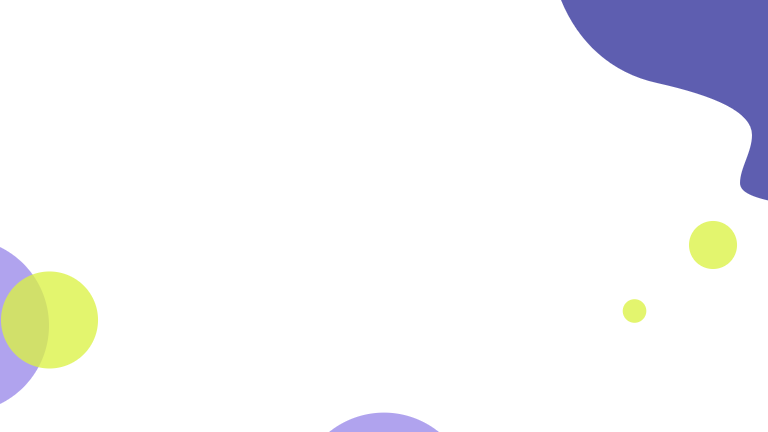
Write a WebGL 2 fragment shader that draws this background.

```glsl
#version 300 es
precision highp float;
// White background with an indigo wave in the corner and lilac and lime discs.
// Lengths are in canvas heights, origin at the lower left.

uniform vec2 u_resolution;
out vec4 fragColor;

const vec3 PAPER = vec3(1.0);
const vec3 INDIGO = vec3(0.37, 0.37, 0.69);
const vec3 LILAC = vec3(0.69, 0.64, 0.935);
const vec3 LIME = vec3(0.857, 0.948, 0.26);
const float LIME_OPACITY = 0.77;

// Discs: centre and radius
const vec3 LILAC_DISCS[2] = vec3[](
    vec3(-0.0889, 0.2465, 0.2023),
    vec3(0.8889, -0.1574, 0.2023));
const vec3 LIME_DISCS[3] = vec3[](
    vec3(0.1146, 0.2593, 0.1123),
    vec3(1.6505, 0.4329, 0.0556),
    vec3(1.4688, 0.2801, 0.0273));

// Wave edge: chained cubic Bezier curves that fall steadily from the top
const int CURVES = 4;
const int STEPS = 16;
const vec2 WAVE[13] = vec2[](
    vec2(1.2986, 1.0), vec2(1.338, 0.9028), vec2(1.4144, 0.831),
    vec2(1.5208, 0.8079), vec2(1.6551, 0.7778), vec2(1.7407, 0.7407),
    vec2(1.7407, 0.6875), vec2(1.7407, 0.6481), vec2(1.713, 0.6111),
    vec2(1.713, 0.5764), vec2(1.713, 0.5556), vec2(1.7407, 0.544),
    vec2(1.787, 0.534));

// Smooth coverage of a signed distance over one output pixel
float coverage(float dist) {
    return clamp(0.5 - dist * u_resolution.y, 0.0, 1.0);
}

float discDistance(vec2 p, vec3 disc) {
    return length(p - disc.xy) - disc.z;
}

vec2 wavePoint(int curve, float t) {
    int i = curve * 3;
    float s = 1.0 - t;
    return s * s * s * WAVE[i] + 3.0 * s * s * t * WAVE[i + 1]
         + 3.0 * s * t * t * WAVE[i + 2] + t * t * t * WAVE[i + 3];
}

// Signed distance to the wave, negative to the right of its edge
float waveDistance(vec2 p) {
    float nearest = 1e3;
    float side = 1.0;
    vec2 a = WAVE[0];
    for (int c = 0; c < CURVES; c++) {
        for (int k = 1; k <= STEPS; k++) {
            vec2 b = wavePoint(c, float(k) / float(STEPS));
            vec2 ab = b - a;
            vec2 ap = p - a;
            float h = clamp(dot(ap, ab) / dot(ab, ab), 0.0, 1.0);
            nearest = min(nearest, length(ap - h * ab));
            bool inSpan = p.y <= a.y && p.y > b.y;
            if (inSpan && ap.x > ab.x * ap.y / ab.y) side = -1.0;
            a = b;
        }
    }
    return side * nearest;
}

void main() {
    vec2 p = gl_FragCoord.xy / u_resolution.y;
    vec3 color = mix(PAPER, INDIGO, coverage(waveDistance(p)));

    // Opaque lilac discs
    for (int i = 0; i < LILAC_DISCS.length(); i++)
        color = mix(color, LILAC, coverage(discDistance(p, LILAC_DISCS[i])));

    // Translucent lime discs on top
    for (int i = 0; i < LIME_DISCS.length(); i++)
        color = mix(color, LIME, LIME_OPACITY * coverage(discDistance(p, LIME_DISCS[i])));

    fragColor = vec4(color, 1.0);
}
```
